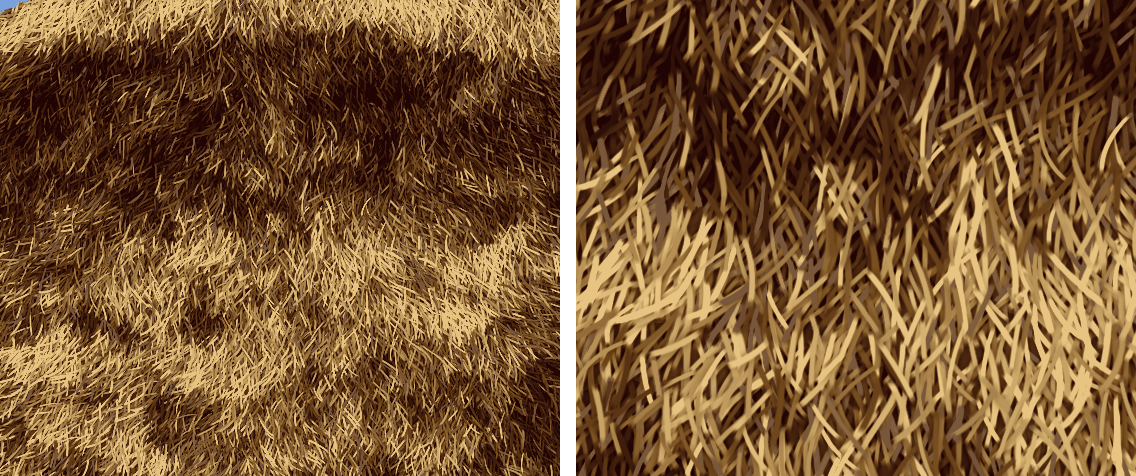
Left, the full canvas; right, a detail of the centre.
Write a WebGL 2 fragment shader that draws this texture.

```glsl
#version 300 es
precision highp float;
// Sunlit haystack: tufts of dry straw hanging in ragged, shadowed shelves.

#define LAYERS 17
#define CELL 0.033          // spacing of strands within a layer
#define STRAND_WIDTH 0.0029 // half width, canvas heights
#define TUFT_CONTRAST 0.50
#define STRAND_CONTRAST 0.46
#define SHELF_CONTRAST 0.32
#define SHELF_COUNT 7.0
#define ANGLE_SPREAD 1.5
#define SHADOW 0.16

uniform vec2 u_resolution;
out vec4 fragColor;

const vec3 STRAW[5] = vec3[5](
    vec3(0.19, 0.07, 0.03), vec3(0.30, 0.16, 0.06), vec3(0.45, 0.29, 0.11),
    vec3(0.64, 0.49, 0.27), vec3(0.83, 0.69, 0.44));
const vec3 DUSTY = vec3(0.47, 0.34, 0.24);
const vec3 SKY = vec3(0.48, 0.63, 0.86);

vec3 hash3(vec2 p) {
    vec3 q = fract(p.xyx * vec3(0.1031, 0.1030, 0.0973));
    q += dot(q, q.yxz + 33.33);
    return fract((q.xxy + q.yzz) * q.zyx);
}

// Gradient noise, roughly -0.6 to 0.6
float corner(vec2 cell, vec2 offset) {
    float a = 6.2832 * hash3(cell + 50.0).x;
    return dot(vec2(cos(a), sin(a)), offset);
}

float noise(vec2 p) {
    vec2 i = floor(p), f = p - i;
    vec2 u = f * f * f * (f * (f * 6.0 - 15.0) + 10.0);
    vec2 e = vec2(1.0, 0.0);
    return mix(mix(corner(i, f), corner(i + e, f - e), u.x),
               mix(corner(i + e.yx, f - e.yx), corner(i + 1.0, f - 1.0), u.x), u.y);
}

// Brightness of the stack: lit eave, shaded wall, lit slope, side mound
float stackLight(vec2 p) {
    float clump = noise(p * vec2(4.5, 7.5));
    float tuft = noise(p * vec2(13.0, 17.0) + 7.0);
    float eave = 0.94 - 0.22 * (p.x - 0.55) * (p.x - 0.55) + 0.06 * clump + 0.05 * tuft;
    float thatch = smoothstep(-0.03, 0.03, p.y - eave);
    float slope = 1.0 - smoothstep(0.38, 0.80, p.y + 0.2 * abs(p.x - 0.7));

    float tone = mix(0.19, 0.69, slope);
    tone -= 0.17 * (1.0 - smoothstep(0.10, 0.36, p.y));

    // Each shelf has a bright lip above a sudden shadow
    float shelf = fract(p.y * SHELF_COUNT + 1.7 * clump + 0.5 * tuft + 0.8 * p.x);
    tone += SHELF_CONTRAST * (0.5 - shelf) * mix(0.5, 1.0, slope);
    tone = mix(tone, 0.80, thatch);
    tone += TUFT_CONTRAST * (clump + tuft) * mix(0.75, 1.0, slope);

    float mound = length((p - vec2(1.25, 0.13)) / vec2(0.22, 0.165));
    float moundTone = 0.18 + 0.28 * smoothstep(0.72, 1.0, mound);
    return mix(moundTone, tone, smoothstep(0.96, 1.04, mound));
}

// Lean of the straw from the vertical, fanning out across the stack
float strawLean(vec2 p) {
    return mix(0.75, -0.5, p.x / 1.17) + 1.1 * noise(p * 4.0 + 21.0);
}

vec3 strawColour(float tone, float dust) {
    float t = clamp(tone * 4.9 - 0.45, -0.6, 4.4);
    int i = int(clamp(floor(t), 0.0, 3.0));
    vec3 colour = mix(STRAW[i], STRAW[i + 1], t - float(i));
    float midtone = 1.0 - smoothstep(0.4, 1.1, abs(t - 2.2));
    return mix(colour, DUSTY, dust * midtone);
}

void main() {
    vec2 p = gl_FragCoord.xy / u_resolution.y;
    float lean = strawLean(p);
    float tone = 0.55 * stackLight(p) - 0.05;
    float dust = 0.0;

    // Strands, from the deepest layer to the nearest
    for (int k = 0; k < LAYERS; k++) {
        float depth = float(k) / float(LAYERS - 1);
        vec2 shift = hash3(vec2(float(k), 9.0)).xy;
        vec2 home = floor(p / CELL + shift);
        for (int n = 0; n < 9; n++) {
            vec2 cell = home + vec2(n % 3 - 1, n / 3 - 1);
            vec2 key = cell + float(k) * vec2(61.0, 37.0);
            vec3 place = hash3(key);
            vec3 kind = hash3(key + 311.0);
            vec2 centre = (cell + place.xy - shift) * CELL;

            float angle = lean + ANGLE_SPREAD * (place.z - 0.5);
            float c = cos(angle), s = sin(angle);
            vec2 d = p - centre;
            vec2 q = vec2(c * d.x - s * d.y, s * d.x + c * d.y);
            q.x += (kind.x - 0.5) * 14.0 * q.y * q.y;

            float halfLength = CELL * mix(0.45, 0.95, kind.y);
            float across = abs(q.x) / (STRAND_WIDTH * mix(0.75, 1.2, kind.x));
            float ends = 1.0 - smoothstep(0.65, 1.0, abs(q.y) / halfLength);
            if (across > 2.4 || ends <= 0.0) continue;

            tone -= SHADOW * ends * (1.0 - smoothstep(0.6, 2.4, across)) * 0.5;
            float cover = ends * (1.0 - smoothstep(0.35, 1.0, across));
            if (cover <= 0.0) continue;
            float strand = stackLight(centre) + STRAND_CONTRAST * (kind.z - 0.5);
            strand += 0.22 * (depth - 0.5) + 0.28 * pow(kind.z, 7.0) + 0.05;
            tone = mix(tone, strand, cover);
            dust = mix(dust, step(0.72, fract(kind.z * 17.0)), cover);
        }
    }

    // Sky in the upper left corner, behind a ragged edge
    float skyEdge = p.y - 0.972 - 0.42 * p.x + 0.015 * noise(p * 60.0);
    vec3 colour = mix(strawColour(tone, dust), SKY, smoothstep(-0.003, 0.005, skyEdge));
    fragColor = vec4(clamp(colour, 0.0, 1.0), 1.0);
}
```
